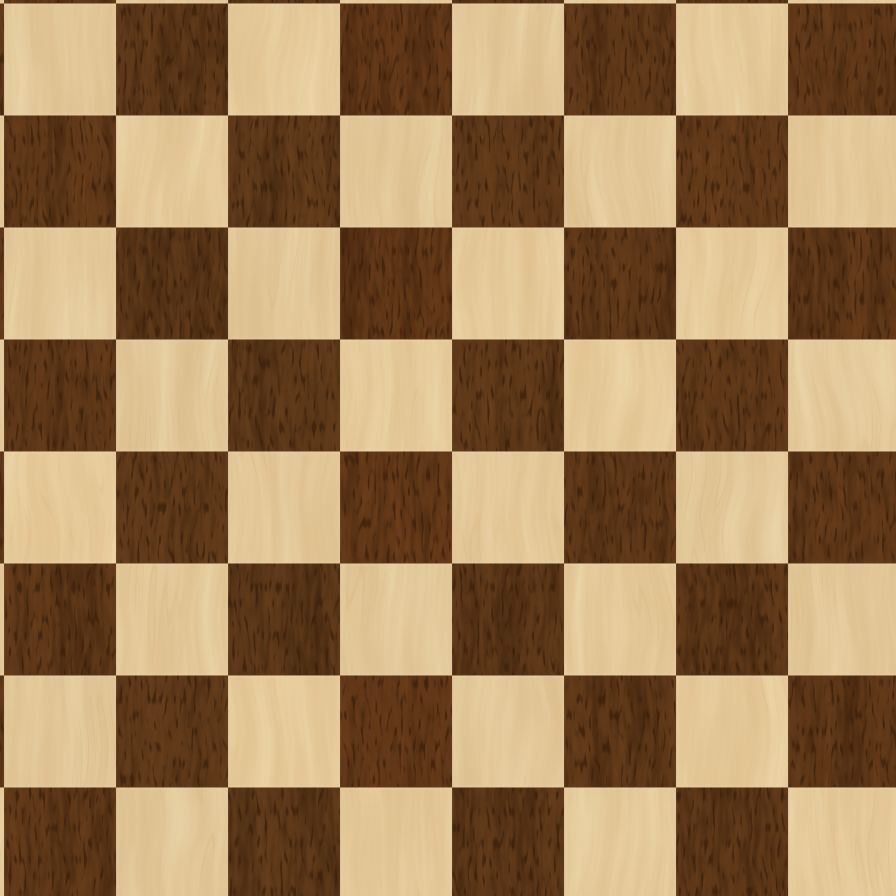
Reproduce this pattern procedurally as a Shadertoy shader.

```glsl
// Chequered wooden board: eight by eight squares of pale maple and dark walnut.
// Each square carries vertical grain from stretched gradient noise that wraps at
// the canvas edges; broad bands of tone run down each column.

#define TILES 8.0                        // squares per side, even so it wraps
#define OFFSET vec2(0.036, 0.031)        // board shift, in squares
#define MAPLE vec3(0.888, 0.775, 0.588)
#define MAPLE_PALE vec3(0.925, 0.845, 0.670)
#define MAPLE_VEIN vec3(0.845, 0.705, 0.500)
#define WALNUT vec3(0.355, 0.208, 0.088)
#define WALNUT_WARM vec3(0.440, 0.260, 0.115)
#define WALNUT_PORE vec3(0.225, 0.120, 0.040)
#define PORE_AMOUNT 0.75
#define RIM_WIDTH 0.014                  // pale bevel, in squares

float hash(vec2 cell, float seed) {
    uvec3 k = uvec3(ivec3(cell, seed));
    uint h = k.x * 73856093u ^ k.y * 19349663u ^ k.z * 83492791u;
    h = (h ^ (h >> 16)) * 73244475u;
    h = (h ^ (h >> 15)) * 73244475u;
    h ^= h >> 16;
    return float(h & 65535u) / 65536.0;
}

float cornerSlope(vec2 cell, vec2 toPoint, vec2 period, float seed) {
    float angle = 6.28319 * hash(mod(cell, period), seed);
    return dot(vec2(cos(angle), sin(angle)), toPoint);
}

// Gradient noise, about -0.7 to 0.7; frequency is in lattice cells per square
float grain(vec2 p, vec2 frequency, float seed) {
    vec2 period = frequency * TILES;
    p *= frequency;
    vec2 i = floor(p), f = p - i;
    vec2 u = f * f * f * (f * (f * 6.0 - 15.0) + 10.0);
    vec2 e = vec2(1.0, 0.0);
    float low = mix(cornerSlope(i, f, period, seed),
                    cornerSlope(i + e.xy, f - e.xy, period, seed), u.x);
    float high = mix(cornerSlope(i + e.yx, f - e.yx, period, seed),
                     cornerSlope(i + e.xx, f - e.xx, period, seed), u.x);
    return mix(low, high, u.y);
}

vec3 maple(vec2 p, float tile, float column) {
    // Sway the fibres so the growth lines curve
    vec2 q = p + vec2(0.16 * grain(p, vec2(1.0, 1.0), tile), 0.0);
    float band = grain(q, vec2(4.0, 0.5), column);
    float figure = grain(q, vec2(9.0, 0.75), tile + 100.0);
    float fibre = grain(q, vec2(26.0, 2.0), tile + 200.0);
    float tone = 0.75 * band + 0.55 * figure + 0.3 * fibre;
    vec3 wood = mix(MAPLE, MAPLE_PALE, clamp(tone + 0.12, 0.0, 1.0));
    wood = mix(wood, MAPLE_VEIN, 0.6 * clamp(-tone - 0.12, 0.0, 1.0));
    // Thin veins along the zero lines of the figure
    float vein = 1.0 - smoothstep(0.0, 0.07, abs(figure));
    float patchy = smoothstep(0.0, 0.4, grain(p, vec2(2.0, 1.0), tile + 300.0));
    return mix(wood, MAPLE_VEIN, 0.35 * vein * patchy);
}

vec3 walnut(vec2 p, float tile, float column) {
    vec2 q = p + vec2(0.04 * grain(p, vec2(2.0, 2.0), tile), 0.0);
    float band = grain(q, vec2(5.0, 0.25), column + 50.0);
    float streak = grain(q, vec2(13.0, 1.5), tile + 400.0);
    float fibre = grain(q, vec2(24.0, 4.0), tile + 500.0);
    float pore = grain(q, vec2(32.0, 7.0), tile + 600.0);
    float tone = 0.55 * band + 0.35 * streak + 0.5 * fibre;
    vec3 wood = mix(WALNUT, WALNUT_WARM, clamp(tone + 0.12, 0.0, 1.0));
    wood = mix(wood, WALNUT_PORE, clamp(-tone, 0.0, 0.7));
    wood = mix(wood, WALNUT_PORE, PORE_AMOUNT * smoothstep(0.08, 0.5, pore));
    // Redder or browner timber from column to column
    float tint = hash(vec2(column), 7.0) - 0.5;
    return wood * (1.0 + tint * vec3(0.07, -0.02, -0.08));
}

void mainImage(out vec4 fragColor, in vec2 fragCoord) {
    vec2 uv = fragCoord / iResolution.xy;
    vec2 p = vec2(uv.x, 1.0 - uv.y) * TILES - OFFSET;
    vec2 id = mod(floor(p), TILES);
    float tile = id.x + TILES * id.y;
    float column = id.x + 800.0;

    // Smooth checker: square waves that cross zero on every edge
    vec2 toEdge = 0.5 - abs(fract(p) - 0.5);
    vec2 pixel = TILES / iResolution.xy;
    vec2 parity = 1.0 - 2.0 * mod(id, 2.0);
    vec2 wave = parity * clamp(toEdge / (0.6 * pixel), 0.0, 1.0);
    float isMaple = 0.5 + 0.5 * wave.x * wave.y;

    // Faint bevel on the pale squares, slight tone shift between squares
    vec3 pale = maple(p, tile, column);
    float rim = 1.0 - smoothstep(0.0, 2.0 * RIM_WIDTH, min(toEdge.x, toEdge.y));
    pale = mix(pale, MAPLE_PALE, 0.4 * rim);
    vec3 wood = mix(walnut(p, tile, column), pale, isMaple);
    wood *= 1.0 + 0.025 * (hash(id, 900.0) - 0.5);

    fragColor = vec4(wood, 1.0);
}
```
